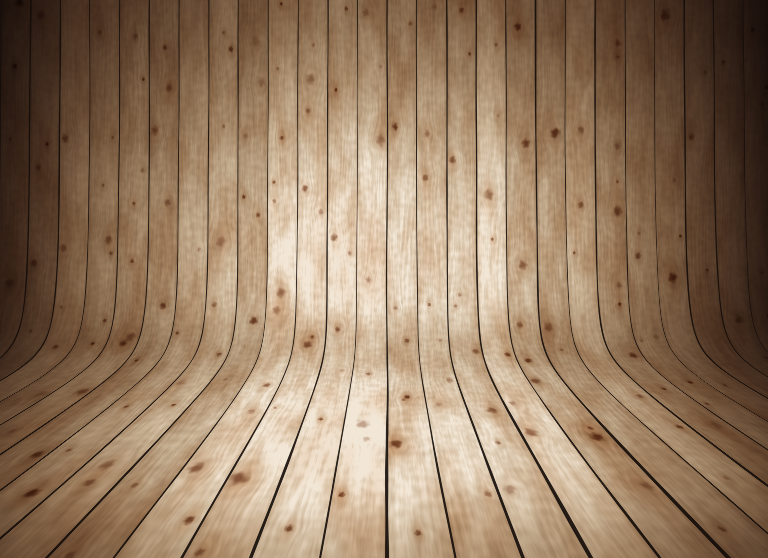
Give the GLSL for this background, as a Shadertoy shader.

```glsl
// Pale wooden planks run down a wall, sweep through a curved bend and fan out over a floor.
// A smooth perspective scale bends the plank coordinates; gradient noise and scattered knots
// make the grain, and a soft central light is tinted through a warm tone ramp.

const float PLANKS = 25.95;       // planks across the wall
const float CENTRE = 0.504;       // horizontal vanishing centre
const float BEND = 0.358;         // height at which the wall meets the floor
const float LENGTH_SCALE = 18.85; // plank widths per canvas height
const vec3 KNOT_TINT = vec3(0.58, 0.40, 0.30);
const vec3 STAIN_TINT = vec3(0.93, 0.78, 0.65);
const vec3 GAP_COLOUR = vec3(0.075, 0.047, 0.035);

float hash(vec2 p) {
    vec3 q = fract(p.xyx * vec3(0.1031, 0.1030, 0.0973));
    q += dot(q, q.yzx + 33.33);
    return fract((q.x + q.y) * q.z);
}

vec2 gradientAt(vec2 cell) {
    float angle = 6.2832 * hash(cell);
    return vec2(cos(angle), sin(angle));
}

// Gradient noise, about -0.7 to 0.7
float noise(vec2 p) {
    vec2 i = floor(p), f = fract(p);
    vec2 u = f * f * f * (f * (f * 6.0 - 15.0) + 10.0);
    vec2 e = vec2(0.0, 1.0);
    float low = mix(dot(gradientAt(i), f), dot(gradientAt(i + e.yx), f - e.yx), u.x);
    float high = mix(dot(gradientAt(i + e), f - e), dot(gradientAt(i + 1.0), f - 1.0), u.x);
    return mix(low, high, u.y);
}

// Smooth version of max(t, 0)
float softRamp(float t) {
    return 0.5 * (t + sqrt(t * t + 0.0025));
}

// Brightness of the light pool, wider over the floor than on the wall
float lightPool(vec2 uv) {
    float dx = uv.x - 0.49;
    float falloff = mix(1.95, 3.2, smoothstep(0.1, 0.5, uv.y));
    float side = max(1.0 - falloff * dx * dx, 0.15);
    float top = 1.0 - 0.47 * pow(smoothstep(0.5, 1.08, uv.y), 1.2);
    float bottom = 1.0 - 0.22 * smoothstep(0.17, -0.05, uv.y);
    float bend = (uv.y - 0.37) / 0.07;
    return 0.92 * side * top * bottom * (1.0 - 0.12 * exp(-bend * bend));
}

// Warm ramp from deep brown to cream
vec3 woodTone(float t) {
    t = clamp(t, 0.0, 0.95);
    return t * vec3(1.0, 0.58 + 0.39 * t, 0.44 + 0.49 * t * t);
}

// Knots on one plank: x = core, y = halo, z = sideways push on the grain
vec3 knots(vec2 p, float plank) {
    vec3 sum = vec3(0.0);
    float cell = floor(p.y / 1.7);
    for (int k = -1; k <= 1; k++) {
        vec2 id = vec2(plank + 60.0, cell + float(k) + 80.0);
        float chance = hash(id + 7.3);
        if (chance > 0.62) continue;
        vec2 centre = vec2(0.18 + 0.64 * hash(id), (cell + float(k) + hash(id + 31.7)) * 1.7);
        float radius = mix(0.05, 0.16, pow(hash(id + 53.1), 2.0));
        vec2 d = (p - centre) / radius * vec2(1.0, 0.82);
        float r = length(d) + 0.5 * noise(d * 1.2 + id);
        float strength = mix(0.3, 1.0, hash(id + 11.9));
        sum.x += strength * smoothstep(1.45, 0.3, r);
        sum.y += strength * exp(-0.32 * dot(d * vec2(1.0, 0.5), d * vec2(1.0, 0.5)));
        sum.z += radius * d.x * exp(-0.12 * dot(d, d));
    }
    return sum;
}

// Fine fibres and wavy growth rings
float grain(vec2 p, float plank, float push) {
    vec2 q = vec2(p.x - 0.75 * push, p.y) + vec2(plank * 7.31, plank * 3.7);
    float fibre = noise(q * vec2(14.0, 0.8)) + 0.8 * noise(q * vec2(29.0, 3.5));
    float warp = noise(q * vec2(1.4, 0.16));
    float rings = sin(26.0 * (p.x - push) + 24.0 * warp + 2.0 * noise(q * vec2(4.0, 0.7)));
    return 0.065 * fibre + 0.02 * rings + 0.07 * noise(q * 5.0);
}

void mainImage(out vec4 fragColor, in vec2 fragCoord) {
    vec2 uv = fragCoord / iResolution.xy;

    // Plank coordinates on the curved surface
    float scale = 1.0 + 3.62 * softRamp(BEND - uv.y);
    float along = (softRamp(uv.y - BEND) + 0.8 / scale) * LENGTH_SCALE;
    float across = (uv.x - CENTRE) * PLANKS / scale;
    across += 0.04 * noise(vec2(across * 0.7, along * 0.2));
    float plank = floor(across);
    vec2 p = vec2(across - plank, along);

    // Wood surface, with broad warm stains that differ per plank
    vec3 knot = knots(p, plank);
    vec2 patchPos = vec2(p.x + plank * 5.7, along);
    float stain = noise(patchPos * vec2(1.0, 0.35)) + 0.6 * noise(patchPos * vec2(2.6, 0.9));
    float shade = 1.0 + 0.15 * (hash(vec2(plank + 91.0, 4.0)) - 0.5);
    shade += grain(p, plank, knot.z) - 0.08 * knot.y - 0.10 * stain;
    float edge = min(p.x, 1.0 - p.x);
    shade -= 0.07 * exp(-edge * 14.0);
    vec3 colour = woodTone(lightPool(uv) * shade);
    float warmth = clamp(0.12 + 0.5 * stain + 0.5 * knot.y, 0.0, 0.8);
    colour *= mix(vec3(1.0), STAIN_TINT, warmth);
    colour *= mix(vec3(1.0), KNOT_TINT, clamp(knot.x, 0.0, 1.0));

    // Dark gaps between planks, thin on the wall and uneven along their run
    float seam = floor(across + 0.5);
    float pixel = PLANKS / (scale * iResolution.x);
    float width = mix(0.012, 0.032, hash(vec2(seam + 70.0, 9.0)));
    width *= mix(0.75, 1.1, smoothstep(1.0, 1.8, scale)) * (1.0 + 0.5 * noise(vec2(seam * 3.3, along * 0.6)));
    float gap = 1.0 - smoothstep(width - 0.6 * pixel, width + 0.6 * pixel, abs(across - seam));
    colour = mix(colour, GAP_COLOUR, 0.9 * gap);

    fragColor = vec4(colour, 1.0);
}
```
